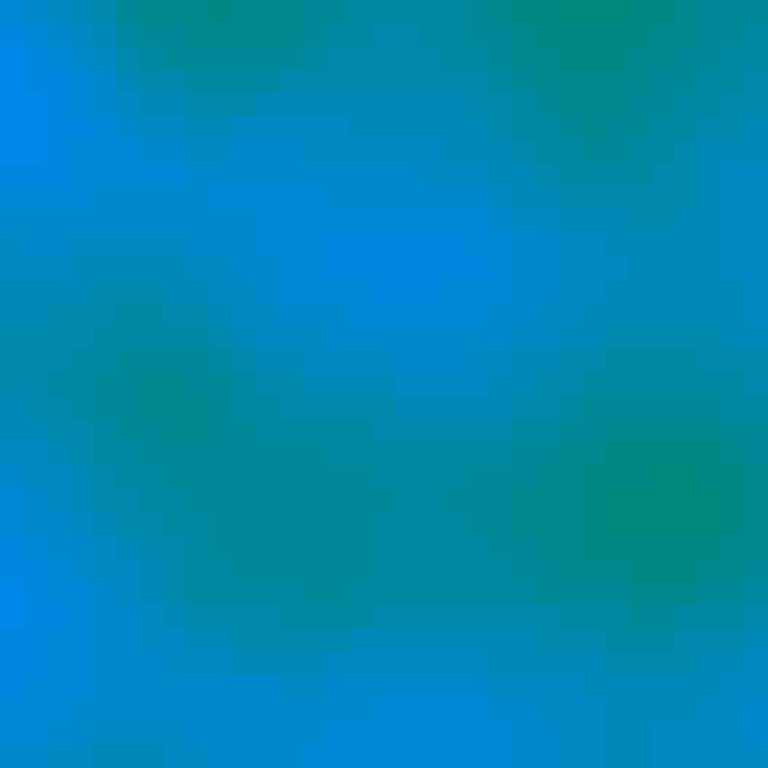
This background is drawn by a Shadertoy shader. Its source:

```glsl
#define TILES 33.0          // mosaic tiles per canvas height
#define BLUE_MEAN 0.70
#define BLUE_STEP 0.04      // spacing of the blue levels
#define BAND_PERIOD 0.66    // distance between the rolling bands
#define BAND_AMP 0.122
#define COLUMN_PERIOD 0.54
#define COLUMN_AMP 0.05
#define SLOPE 0.11          // darkening towards the right
#define NOISE_SCALE 3.6
#define NOISE_AMP 0.10
#define WARP 0.07

const float TAU = 6.2831853;

vec2 gradientAt(vec2 node) {
    vec3 p = fract(node.xyx * vec3(0.1031, 0.1030, 0.0973));
    p += dot(p, p.yzx + 33.33);
    float angle = TAU * fract((p.x + p.y) * p.z);
    return vec2(cos(angle), sin(angle));
}

float gradientNoise(vec2 p) {
    vec2 i = floor(p), f = p - i;
    vec2 w = f * f * f * (f * (f * 6.0 - 15.0) + 10.0);
    vec2 e = vec2(0.0, 1.0);
    float low = mix(dot(gradientAt(i), f),
                    dot(gradientAt(i + e.yx), f - e.yx), w.x);
    float high = mix(dot(gradientAt(i + e), f - e),
                     dot(gradientAt(i + e.yy), f - e.yy), w.x);
    return mix(low, high, w.y);
}

// Broad curved bands, bent and roughened by noise
float blueField(vec2 p) {
    vec2 q = p * NOISE_SCALE;
    float bend = WARP * gradientNoise(q + 17.0);
    float crest = 0.86 + p.x * (0.43 * p.x - 0.60) + bend;
    float bands = BAND_AMP * cos(TAU * (p.y - crest) / BAND_PERIOD);
    float columns = COLUMN_AMP * cos(TAU * (p.x + bend) / COLUMN_PERIOD);
    float grain = gradientNoise(q + 5.0) + 0.25 * gradientNoise(q * 2.7 + 41.0);
    return BLUE_MEAN + bands + columns - SLOPE * (p.x - 0.5) + NOISE_AMP * grain;
}

vec3 tileColor(vec2 uv) {
    vec2 centre = (floor(uv * TILES) + 0.5) / TILES;
    float blue = BLUE_STEP * floor(blueField(centre) / BLUE_STEP + 0.5);
    return vec3(0.0, 0.533, clamp(blue, 0.45, 0.94));
}

void mainImage(out vec4 fragColor, in vec2 fragCoord) {
    // Four samples per pixel smooth the tile edges
    vec3 color = vec3(0.0);
    for (int k = 0; k < 4; k++) {
        vec2 offset = vec2(k % 2, k / 2) * 0.5 - 0.25;
        color += tileColor((fragCoord + offset) / iResolution.y);
    }
    fragColor = vec4(color * 0.25, 1.0);
}
```
